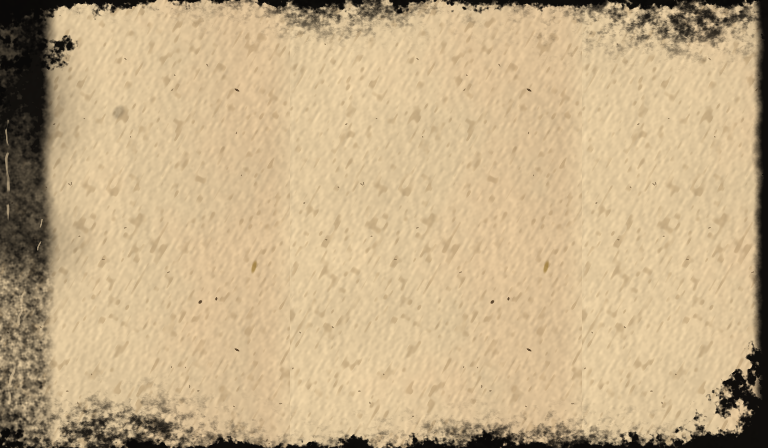
Reproduce this texture procedurally as a WebGL 2 fragment shader.

```glsl
#version 300 es
precision highp float;
// Aged tan paper in repeating panels, framed by rough black ink and a worn grey left band.
uniform vec2 u_resolution;
out vec4 fragColor;

const vec3 PAPER = vec3(0.885, 0.785, 0.620);
const vec3 BLUSH = vec3(0.845, 0.725, 0.565);
const vec3 SHADE = vec3(0.60, 0.49, 0.34);
const vec3 FLECK = vec3(0.24, 0.17, 0.10);
const vec3 OLIVE = vec3(0.56, 0.43, 0.16);
const vec3 INK = vec3(0.035, 0.030, 0.025);
const float PANEL = 0.652;

float hash(vec2 p) {
  vec3 q = fract(p.xyx * vec3(0.1031, 0.1030, 0.0973));
  q += dot(q, q.yzx + 33.33);
  return fract((q.x + q.y) * q.z);
}

float noise(vec2 p) {
  vec2 i = floor(p), f = fract(p);
  f = f * f * (3.0 - 2.0 * f);
  return mix(mix(hash(i), hash(i + vec2(1, 0)), f.x),
             mix(hash(i + vec2(0, 1)), hash(i + vec2(1, 1)), f.x), f.y);
}

float fbm(vec2 p, int octaves) {
  float sum = 0.0, total = 0.0, gain = 1.0;
  for (int i = 0; i < octaves; i++) {
    sum += gain * noise(p);
    total += gain;
    gain *= 0.65;
    p = mat2(1.6, 1.2, -1.2, 1.6) * p + 17.3;
  }
  return sum / total;
}

float bump(float x, float centre, float width) {
  float d = (x - centre) / width;
  return exp(-d * d);
}

float blob(vec2 p, vec2 centre, vec2 size) {
  return bump(p.x, centre.x, size.x) * bump(p.y, centre.y, size.y);
}

// Short tilted fibre with soft ends
float fibre(vec2 p, vec2 centre, float angle, vec2 size) {
  vec2 d = p - centre;
  float c = cos(angle), s = sin(angle);
  d = vec2(c * d.x + s * d.y, c * d.y - s * d.x) / size;
  return 1.0 - smoothstep(0.5, 1.3, length(d));
}

// Pale wobbling crack between two points
float crack(vec2 p, vec2 a, vec2 b, float width) {
  p.x += 0.010 * (noise(p * 45.0) - 0.5);
  vec2 d = b - a;
  float h = clamp(dot(p - a, d) / dot(d, d), 0.0, 1.0);
  float broken = smoothstep(0.3, 0.55, noise(p * vec2(30.0, 60.0)));
  return broken * (1.0 - smoothstep(width * 0.4, width * 1.4, length(p - a - d * h)));
}

vec3 paperColor(vec2 p) {
  vec2 t = vec2(mod(p.x + 0.004, PANEL), p.y);
  float mottle = fbm(p * vec2(9.0, 7.0) + 4.0, 4);
  float blush = smoothstep(0.2, 0.56, t.x + 0.5 * (mottle - 0.5)) * (1.0 - 0.6 * smoothstep(0.6, PANEL, t.x));
  vec3 color = mix(PAPER, BLUSH, 0.65 * blush);
  // Embossed fibres leaning to the upper right, with brown hollows between
  vec2 g = vec2(dot(t, vec2(0.87, -0.5)) * 150.0, dot(t, vec2(0.5, 0.87)) * 72.0) + 60.0;
  float relief = noise(g + vec2(0.5, 0.2)) - noise(g - vec2(0.5, 0.2));
  float tooth = noise(g.yx * vec2(2.1, 1.3) + 23.0) - 0.5;
  color *= 1.0 + 0.075 * relief + 0.05 * tooth + 0.10 * (mottle - 0.5);
  float hollow = noise(g * vec2(0.85, 0.8) + 31.0) * (0.65 + 0.5 * noise(t * 38.0));
  color = mix(color, SHADE, 0.36 * smoothstep(0.58, 0.95, hollow));
  color += 0.015 * bump(t.x, 0.006, 0.003);
  // Scattered and prominent fibres
  float flecks = 0.0;
  for (int i = 0; i < 36; i++) {
    float k = float(i);
    vec2 at = vec2(hash(vec2(k, 3.0)) * PANEL, hash(vec2(k, 8.0)));
    float size = mix(0.002, 0.004, hash(vec2(k, 5.0)));
    flecks = max(flecks, 0.5 * fibre(t, at, 6.28 * hash(vec2(k, 6.0)), vec2(size, 0.0017)));
  }
  flecks = max(flecks, fibre(t, vec2(0.533, 0.799), -0.5, vec2(0.006, 0.0025)));
  flecks = max(flecks, fibre(t, vec2(0.533, 0.219), -0.5, vec2(0.006, 0.0025)));
  flecks = max(flecks, fibre(t, vec2(0.451, 0.326), 0.8, vec2(0.005, 0.0035)));
  flecks = max(flecks, fibre(t, vec2(0.487, 0.333), 1.4, vec2(0.004, 0.0025)));
  color = mix(color, FLECK, 0.8 * flecks);
  return mix(color, OLIVE, 0.6 * fibre(t, vec2(0.571, 0.404), 1.3, vec2(0.014, 0.005)));
}

void main() {
  vec2 p = gl_FragCoord.xy / u_resolution.y;
  float right = u_resolution.x / u_resolution.y - p.x, top = 1.0 - p.y;
  float grit = fbm(p * 20.0, 5), fine = fbm(p * 110.0 + 9.0, 2), cloud = fbm(p * 8.0 + 40.0, 4);
  vec3 color = paperColor(p);

  // Grey film on the left: dense above, speckled below
  float band = 1.0 - smoothstep(0.085, 0.128, p.x + 0.04 * (cloud - 0.5));
  float upper = smoothstep(0.33, 0.47, p.y + 0.10 * (cloud - 0.5));
  float density = mix(0.47, 0.80, upper) + 0.14 * smoothstep(0.62, 0.85, p.y) - 0.9 * upper * max(p.x - 0.03, 0.0);
  float film = band * (density + 0.5 * (cloud - 0.5) + (fine - 0.5) * mix(0.9, 0.35, upper));
  film += 0.34 * blob(p, vec2(0.12, 0.45), vec2(0.07, 0.08)) * (0.2 + cloud);
  film += 0.34 * blob(p, vec2(0.11, 0.78), vec2(0.06, 0.14)) * (0.2 + cloud);
  film += 0.30 * fibre(p, vec2(0.265, 0.75), 1.0, vec2(0.016, 0.012)) * grit;
  color = mix(color, INK, clamp(film, 0.0, 0.96));
  float cracks = crack(p, vec2(0.016, 0.50), vec2(0.017, 0.73), 0.003);
  cracks = max(cracks, crack(p, vec2(0.086, 0.43), vec2(0.090, 0.51), 0.002));
  cracks = max(cracks, crack(p, vec2(0.020, 0.10), vec2(0.055, 0.38), 0.003));
  color = mix(color, PAPER, 0.6 * cracks);

  // Speckled grey scuffs beside the frame
  float zone = blob(p, vec2(1.52, 0.95), vec2(0.26, 0.075)) + blob(p, vec2(0.26, 0.04), vec2(0.24, 0.08));
  zone += 0.8 * blob(p, vec2(0.75, 0.98), vec2(0.20, 0.07)) + 0.8 * blob(p, vec2(1.15, 0.01), vec2(0.35, 0.07));
  zone += 0.6 * (exp(-top / 0.03) + exp(-p.y / 0.03));
  float streak = fbm(vec2(p.x * 30.0 + p.y * 9.0, p.y * 52.0 - p.x * 9.0), 5);
  float scuff = smoothstep(0.40, 0.80, 0.65 * streak + 0.35 * fine + 0.22 * (min(zone, 1.2) - 0.6));
  color = mix(color, INK, 0.9 * min(zone, 1.0) * scuff);

  // Ragged black borders and corners
  float topReach = 0.017 + 0.018 * bump(p.x, 0.74, 0.13) + 0.012 * bump(p.x, 1.55, 0.25);
  float lowReach = 0.017 + 0.012 * bump(p.x, 1.1, 0.3) + 0.010 * bump(p.x, 0.1, 0.2);
  float wear = exp(-top / topReach) + exp(-p.y / lowReach) + 0.6 * exp(-right / 0.014);
  wear += blob(vec2(p.x, top), vec2(0), vec2(0.14, 0.20)) + blob(vec2(right, p.y), vec2(0), vec2(0.15, 0.20));
  float rough = ((0.75 * grit + 0.25 * fine - 0.5) * 2.5 + (cloud - 0.5)) * smoothstep(0.0, 0.3, wear);
  float ink = smoothstep(-0.12, 0.26, wear + rough - 0.62);
  ink = max(ink, 1.0 - smoothstep(0.010, 0.036, right + 0.02 * (grit - 0.5)));
  fragColor = vec4(clamp(mix(color, INK, 0.97 * ink), 0.0, 1.0), 1.0);
}
```
